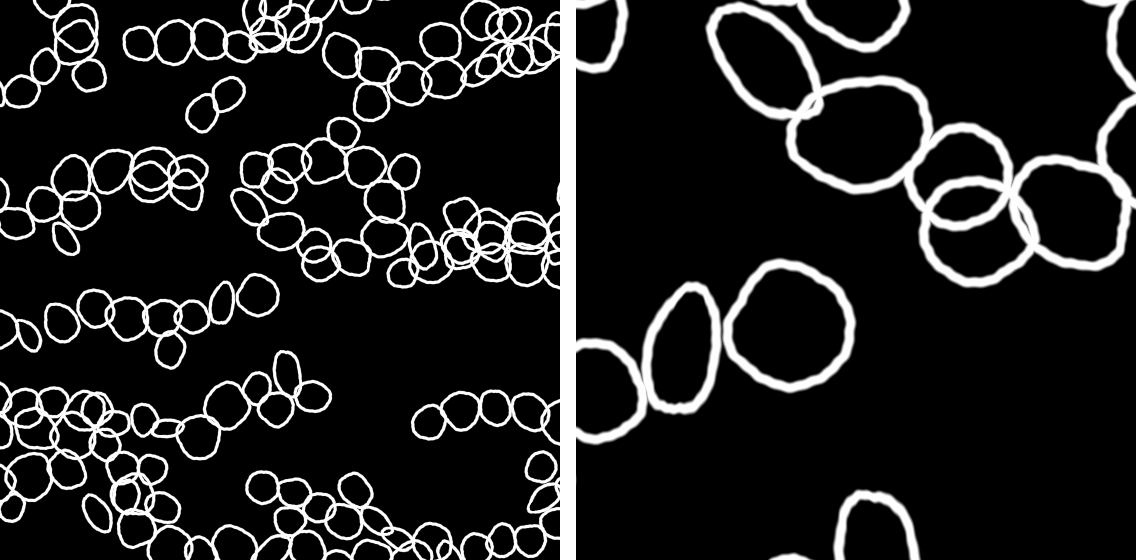
Left, the full canvas; right, a detail of the centre.
Write a three.js fragment shader that draws this pattern.

```glsl
// White outlines of rounded cells, strung into meandering chains on black.
// Each chain walks across the canvas along a noisy heading; every step may
// drop a wobbly ellipse, and sometimes a second cell budding to its side.

varying vec2 vUv;

const int CHAINS = 8;
const int STEPS = 26;
const float TAU = 6.28318;
const float HALF_LINE = 0.0029;
const float EDGE_SOFTNESS = 0.0013;
const float REACH = 0.065;
const vec3 BACKGROUND = vec3(0.0);
const vec3 OUTLINE = vec3(0.995);

// Four random values in 0..1 from a 2D seed, without sine
vec4 hash4(vec2 seed) {
  vec4 h = fract(seed.xyxy * vec4(0.1031, 0.1030, 0.0973, 0.1099));
  h += dot(h, h.wzxy + 33.33);
  return fract((h.xxyz + h.yzzw) * h.zywx);
}

// Smooth 1D noise in 0..1, one independent track per id
float trackNoise(float x, float track) {
  float cell = floor(x);
  float t = smoothstep(0.0, 1.0, x - cell);
  return mix(hash4(vec2(cell, track)).x, hash4(vec2(cell + 1.0, track)).x, t);
}

vec2 direction(float angle) {
  return vec2(cos(angle), sin(angle));
}

float cellRadius(vec2 id) {
  return mix(0.027, 0.042, hash4(id + 17.0).x);
}

// Approximate distance from p to the outline of an irregular ellipse
float cellOutline(vec2 p, float radius, float tilt, vec2 id) {
  if (dot(p, p) > REACH * REACH) return 1.0;
  vec4 shape = hash4(id + 53.0);
  vec4 phase = hash4(id + 91.0) * TAU;

  // Mostly round cells, with a few flattened ones
  float aspect = shape.x < 0.10 ? 0.54 : mix(0.76, 1.0, shape.y);
  vec2 axes = radius * vec2(1.0, aspect);
  vec2 along = direction(tilt);
  vec2 local = vec2(dot(p, along), dot(p, vec2(-along.y, along.x)));
  vec2 q = local / axes;
  float reach = max(length(q), 0.001);

  // Low harmonics bend the contour, high ones roughen it
  float theta = atan(q.y, q.x + 0.00001);
  float contour = 1.0
    + 0.065 * shape.z * cos(3.0 * theta + phase.x)
    + 0.040 * shape.w * cos(4.0 * theta + phase.y)
    + 0.020 * cos(5.0 * theta + phase.z)
    + 0.010 * cos(11.0 * theta + phase.w)
    + 0.007 * cos(23.0 * theta + phase.x);
  float scale = reach / max(length(q / axes), 0.001);
  return abs(reach - contour) * scale;
}

// Nearest outline along one meandering chain of touching cells
float chainOutline(vec2 p, float chain) {
  vec4 start = hash4(vec2(chain, 7.0));
  float baseline = (chain + 0.5) / float(CHAINS) + 0.03 * (start.x - 0.5);
  vec2 center = vec2(-0.04 - 0.05 * start.y, baseline + 0.08 * (start.z - 0.5));
  float nearest = 1.0;

  for (int i = 0; i < STEPS; i++) {
    if (center.x > 1.06) break;
    float n = float(i);
    vec2 id = vec2(n, chain * 31.0 + 3.0);
    vec4 rnd = hash4(id);
    float radius = cellRadius(id);
    float heading = 2.4 * (trackNoise(n * 0.32, chain + 40.0) - 0.5)
      - 6.0 * (center.y - baseline);

    // Runs of low noise leave gaps in the chain
    if (trackNoise(n * 0.6, chain + 70.0) > 0.20) {
      float tilt = heading + 2.6 * (rnd.x - 0.5);
      nearest = min(nearest, cellOutline(p - center, radius, tilt, id));

      // Occasional bud beside the chain
      if (rnd.y < 0.15) {
        vec2 budId = id + vec2(200.0, 11.0);
        float budRadius = 0.9 * cellRadius(budId);
        float side = rnd.z < 0.5 ? -1.0 : 1.0;
        vec2 offset = direction(heading + side * 1.45) * (radius + budRadius) * 0.9;
        nearest = min(nearest, cellOutline(p - center - offset, budRadius, rnd.w * TAU, budId));
      }
    }

    float spacing = (radius + cellRadius(id + vec2(1.0, 0.0))) * mix(0.80, 1.0, rnd.w);
    center += spacing * direction(heading + 0.7 * (rnd.z - 0.5));
  }
  return nearest;
}

void main() {
  float nearest = 1.0;
  for (int c = 0; c < CHAINS; c++) {
    nearest = min(nearest, chainOutline(vUv, float(c)));
  }
  float ink = 1.0 - smoothstep(HALF_LINE - EDGE_SOFTNESS, HALF_LINE + EDGE_SOFTNESS, nearest);
  gl_FragColor = vec4(mix(BACKGROUND, OUTLINE, ink), 1.0);
}
```
